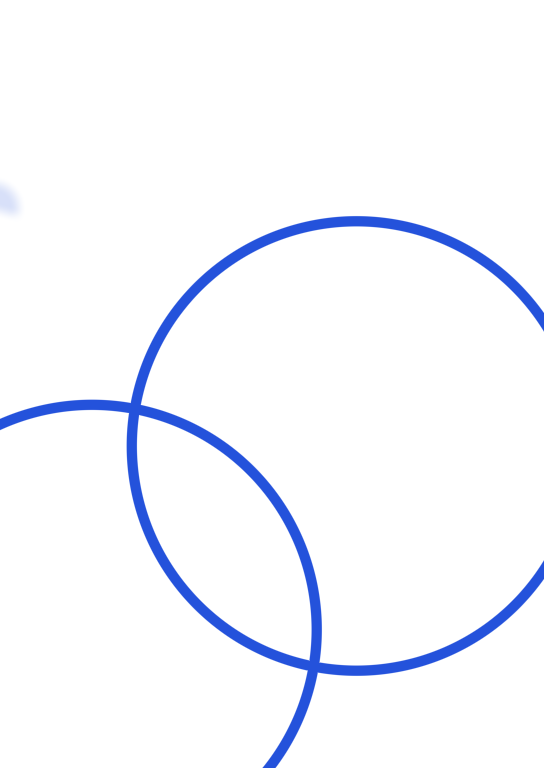
Give the GLSL for this background, as a WebGL 2 fragment shader.

```glsl
#version 300 es
precision highp float;
// Two overlapping blue rings on white, with a faint soft petal at the left edge.

uniform vec2 u_resolution;
out vec4 outColor;

// Lengths are in canvas heights, origin at the lower left.
const vec3 PAPER = vec3(1.0);
const vec3 BLUE = vec3(0.14, 0.32, 0.86);

const vec2 UPPER_RING = vec2(0.4642, 0.4193);
const vec2 LOWER_RING = vec2(0.1198, 0.1803);
const float RING_RADIUS = 0.2926;
const float RING_HALF_WIDTH = 0.0067;

const vec2 PETAL_CENTER = vec2(-0.0078, 0.7292);
const float PETAL_RADIUS = 0.0315;
const float PETAL_SOFTNESS = 0.011;
const float PETAL_OPACITY = 0.18;
const float PETAL_BASE = 0.7253;    // height of the lower cut at x = 0
const float PETAL_SLOPE = 0.27;     // fall of the cut towards the right

// Signed distance to a ring's stroke.
float ringDistance(vec2 p, vec2 center) {
    return abs(length(p - center) - RING_RADIUS) - RING_HALF_WIDTH;
}

// Coverage of a shape whose edge fades over +-softness.
float coverage(float distance, float softness) {
    return 1.0 - smoothstep(-softness, softness, distance);
}

// Soft disc trimmed by a slanted line.
float petal(vec2 p) {
    float disc = length(p - PETAL_CENTER) - PETAL_RADIUS;
    float cut = PETAL_BASE - PETAL_SLOPE * p.x - p.y;
    return coverage(disc, PETAL_SOFTNESS) * coverage(cut, PETAL_SOFTNESS);
}

void main() {
    vec2 p = gl_FragCoord.xy / u_resolution.y;
    float pixel = 1.0 / u_resolution.y;

    // Faint petal
    vec3 color = mix(PAPER, BLUE, PETAL_OPACITY * petal(p));

    // Rings, joined where they cross
    float rings = min(ringDistance(p, UPPER_RING), ringDistance(p, LOWER_RING));
    color = mix(color, BLUE, coverage(rings, 0.75 * pixel));

    outColor = vec4(color, 1.0);
}
```
